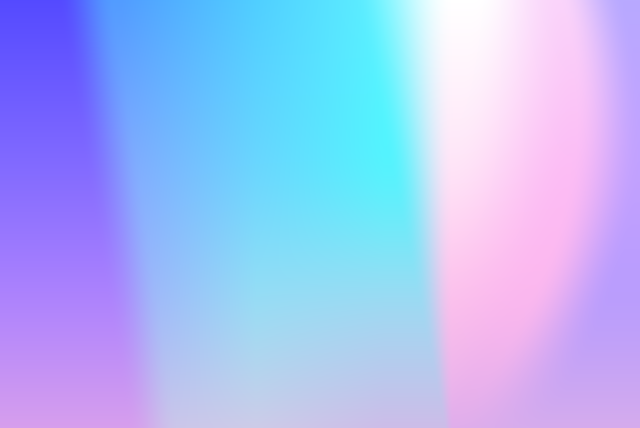
Reproduce this background procedurally as a WebGL 2 fragment shader.

```glsl
#version 300 es
precision highp float;

uniform vec2 u_resolution;
out vec4 fragColor;

// Heights of the two inner colour stops, measured downward from the top
const float UPPER_STOP = 0.4;
const float LOWER_STOP = 0.7;
const float BEND_SOFTNESS = 0.1;

// Columns of the wide blue panel
const float PANEL_LEFT = 0.19;
const float PANEL_MIDDLE = 0.40;
const float PANEL_RIGHT = 0.60;

// Slanted edges: x at the top, x change toward the bottom
const vec2 VIOLET_START = vec2(0.09, 0.11);
const vec2 VIOLET_END = vec2(0.18, 0.10);
const vec2 CYAN_START = vec2(0.555, 0.14);
const float CYAN_END = 0.708;
const vec2 PALE_START = vec2(0.74, -0.09);

// Curve of the pink ridge and the width of its fade
const vec3 RIDGE_CURVE = vec3(0.875, 0.18, -0.36);
const vec2 RIDGE_FADE = vec2(0.10, 0.06);

// Vertical ramps, from top to bottom
const vec3 VIOLET[4] = vec3[4](vec3(0.33, 0.29, 1.0), vec3(0.51, 0.42, 1.0),
                               vec3(0.68, 0.51, 1.0), vec3(0.84, 0.62, 0.93));
const vec3 BLUE[4] = vec3[4](vec3(0.32, 0.61, 1.0), vec3(0.52, 0.66, 1.0),
                             vec3(0.63, 0.67, 0.99), vec3(0.79, 0.76, 0.92));
const vec3 SKY[4] = vec3[4](vec3(0.31, 0.81, 1.0), vec3(0.40, 0.84, 1.0),
                            vec3(0.58, 0.88, 0.96), vec3(0.80, 0.80, 0.91));
const vec3 CYAN[4] = vec3[4](vec3(0.36, 0.95, 1.0), vec3(0.28, 0.97, 1.0),
                             vec3(0.62, 0.86, 0.95), vec3(0.80, 0.74, 0.91));
const vec3 PALE[4] = vec3[4](vec3(1.0, 1.0, 1.0), vec3(1.0, 0.90, 0.97),
                             vec3(1.0, 0.74, 0.92), vec3(0.90, 0.70, 0.91));
const vec3 PINK[4] = vec3[4](vec3(0.98, 0.83, 0.98), vec3(0.99, 0.73, 0.96),
                             vec3(1.0, 0.72, 0.93), vec3(0.88, 0.68, 0.92));
const vec3 LAVENDER[4] = vec3[4](vec3(0.72, 0.66, 1.0), vec3(0.77, 0.63, 1.0),
                                 vec3(0.70, 0.60, 1.0), vec3(0.83, 0.67, 0.93));

// Positive part of t with a rounded corner
float softPositive(float t) {
    return 0.5 * (t + sqrt(t * t + BEND_SOFTNESS * BEND_SOFTNESS));
}

// Four-stop gradient with rounded bends
vec3 ramp(vec3 stops[4], float depth) {
    vec3 slopeTop = (stops[1] - stops[0]) / UPPER_STOP;
    vec3 slopeMid = (stops[2] - stops[1]) / (LOWER_STOP - UPPER_STOP);
    vec3 slopeEnd = (stops[3] - stops[2]) / (1.0 - LOWER_STOP);
    return stops[0] + slopeTop * depth
        + (slopeMid - slopeTop) * softPositive(depth - UPPER_STOP)
        + (slopeEnd - slopeMid) * softPositive(depth - LOWER_STOP);
}

float slant(vec2 line, float depth) {
    return line.x + line.y * depth;
}

void main() {
    vec2 uv = gl_FragCoord.xy / u_resolution;
    float x = uv.x;
    float depth = 1.0 - uv.y;

    // Wide panel from blue to cyan
    float toSky = clamp((x - PANEL_LEFT) / (PANEL_MIDDLE - PANEL_LEFT), 0.0, 1.0);
    float toCyan = clamp((x - PANEL_MIDDLE) / (PANEL_RIGHT - PANEL_MIDDLE), 0.0, 1.0);
    vec3 color = mix(ramp(BLUE, depth), ramp(SKY, depth), toSky);
    color = mix(color, ramp(CYAN, depth), toCyan);

    // Violet band on the left
    float pastViolet = smoothstep(slant(VIOLET_START, depth), slant(VIOLET_END, depth), x);
    color = mix(ramp(VIOLET, depth), color, pastViolet);

    // Pale sheet with a curved pink ridge and lavender beyond it
    float ridge = RIDGE_CURVE.x + depth * (RIDGE_CURVE.y + depth * RIDGE_CURVE.z);
    float fade = RIDGE_FADE.x + RIDGE_FADE.y * depth * depth;
    vec3 sheet = mix(ramp(PALE, depth), ramp(PINK, depth),
                     smoothstep(slant(PALE_START, depth), ridge, x));
    sheet = mix(sheet, ramp(LAVENDER, depth), smoothstep(ridge, ridge + fade, x));

    // Wedge of light that narrows toward the bottom
    color = mix(color, sheet, smoothstep(slant(CYAN_START, depth), CYAN_END, x));

    fragColor = vec4(clamp(color, 0.0, 1.0), 1.0);
}
```
